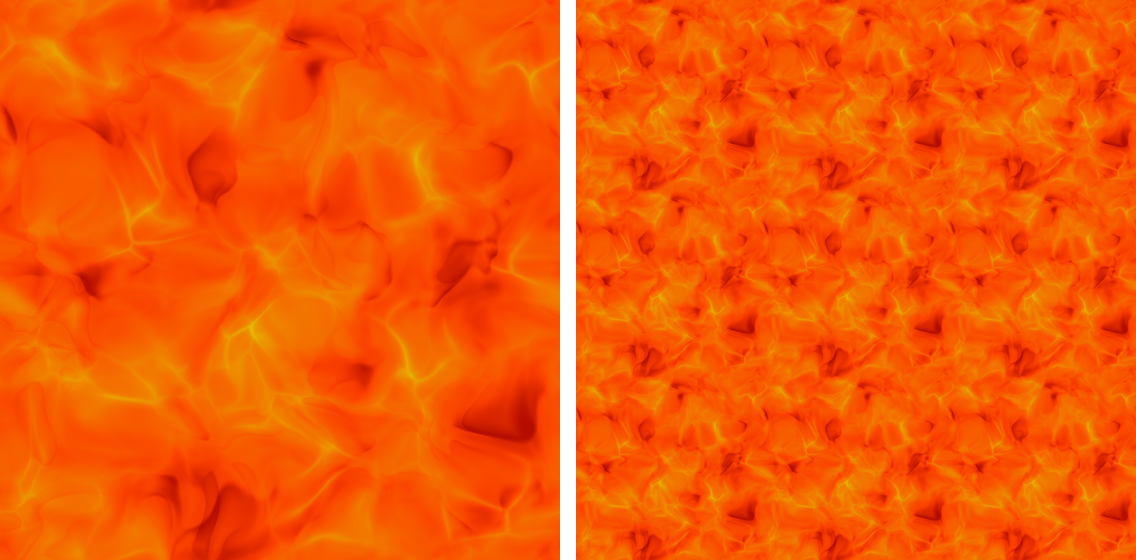
Left, the tile; right, the same tile 3 across and 3 down.
Give the GLSL for this texture, as a Shadertoy shader.

```glsl
// Molten lava: glowing orange billows, thin yellow veins and dark red creases.
// Wrapping gradient noise bends the plane, then cellular noise and one-sided
// creases are summed into a heat value that is coloured by a ramp.

const float TAU = 6.2831853;
const float MEAN_HEAT = 0.345;

vec2 hash2(vec2 cell, float seed) {
    vec3 q = fract((cell.xyx + 17.3 * seed) * vec3(0.1031, 0.1030, 0.0973));
    q += dot(q, q.yzx + 33.33);
    return fract((q.xx + q.yz) * q.zy);
}

// Slope of the random gradient at a wrapped lattice corner
float cornerSlope(vec2 cell, vec2 offset, float period, float seed) {
    float angle = TAU * hash2(mod(cell, period), seed).x;
    return dot(vec2(cos(angle), sin(angle)), offset);
}

// Gradient noise, repeating once per unit square
float gradientNoise(vec2 uv, float period, float seed) {
    vec2 p = uv * period;
    vec2 i = floor(p), f = p - i;
    vec2 u = f * f * f * (f * (f * 6.0 - 15.0) + 10.0);
    vec2 e = vec2(1.0, 0.0);
    float low = mix(cornerSlope(i, f, period, seed),
                    cornerSlope(i + e, f - e, period, seed), u.x);
    float high = mix(cornerSlope(i + e.yx, f - e.yx, period, seed),
                     cornerSlope(i + 1.0, f - 1.0, period, seed), u.x);
    return mix(low, high, u.y);
}

float layeredNoise(vec2 uv, float period, float seed) {
    float sum = 0.0, amplitude = 1.0;
    for (int k = 0; k < 4; k++) {
        sum += amplitude * gradientNoise(uv, period, seed + float(k));
        period *= 2.0;
        amplitude *= 0.52;
    }
    return sum;
}

// Distances to the nearest and second nearest wrapped cell points
vec2 cellular(vec2 uv, float period, float seed) {
    vec2 p = uv * period;
    vec2 i = floor(p), f = p - i;
    vec2 nearest = vec2(8.0);
    for (int y = -1; y <= 1; y++) {
        for (int x = -1; x <= 1; x++) {
            vec2 g = vec2(x, y);
            float d = length(g + hash2(mod(i + g, period), seed) - f);
            nearest.y = min(nearest.y, max(nearest.x, d));
            nearest.x = min(nearest.x, d);
        }
    }
    return nearest;
}

vec2 warp(vec2 uv, float period, float amount, float seed) {
    return uv + amount * vec2(gradientNoise(uv, period, seed),
                              gradientNoise(uv, period, seed + 5.0));
}

// Soft glowing line along the cell borders
float vein(vec2 cells, float width) {
    float d = (cells.y - cells.x) / width;
    return 1.0 / (1.0 + d * d);
}

// Dark fold: crisp on one side, fading out on the other
float crease(float n, float fade) {
    return smoothstep(-0.02, 0.06, n) * exp(-fade * max(n, 0.0));
}

vec3 lavaColor(float heat) {
    float green = clamp(heat, 0.05, 0.74);
    float red = mix(0.70, 0.975, smoothstep(0.02, 0.26, green));
    return vec3(red - 0.2 * max(green - 0.33, 0.0), green, 0.0);
}

void mainImage(out vec4 fragColor, in vec2 fragCoord) {
    vec2 uv = fragCoord / iResolution.xy;

    // Swirl in three sizes, from wide currents to small wisps
    vec2 flow = warp(uv, 4.0, 0.08, 1.0);
    flow = warp(flow, 9.0, 0.055, 11.0);
    vec2 wisps = warp(flow, 18.0, 0.024, 21.0);

    // Broad billows of heat
    float region = layeredNoise(flow, 5.0, 31.0);
    vec2 largeCells = cellular(flow, 8.0, 41.0);
    vec2 smallCells = cellular(wisps, 14.0, 47.0);
    float heat = MEAN_HEAT + 0.22 * region;
    heat += 0.15 * (largeCells.x * largeCells.x - 0.25);
    heat += 0.10 * (smallCells.x * smallCells.x - 0.25);

    // Bright veins in short runs
    float patches = gradientNoise(uv, 6.0, 53.0);
    heat += 0.18 * vein(largeCells, 0.07) * smoothstep(0.05, 0.55, patches);
    heat += 0.06 * vein(smallCells, 0.12) * smoothstep(0.0, 0.5, region);

    // Faint wisps along the noise ridges
    float streak = gradientNoise(wisps, 9.0, 57.0);
    heat += 0.16 * (0.2 - sqrt(streak * streak + 0.0008));

    // Dark creases, deepest where the lava is cool
    float fold = gradientNoise(wisps, 8.0, 61.0);
    float smallFold = gradientNoise(wisps, 15.0, 67.0);
    heat -= 0.17 * crease(fold, 6.0) * smoothstep(0.0, 0.45, -region);
    heat -= 0.08 * crease(smallFold, 5.0) * smoothstep(-0.1, 0.4, -patches);

    fragColor = vec4(lavaColor(heat), 1.0);
}
```
